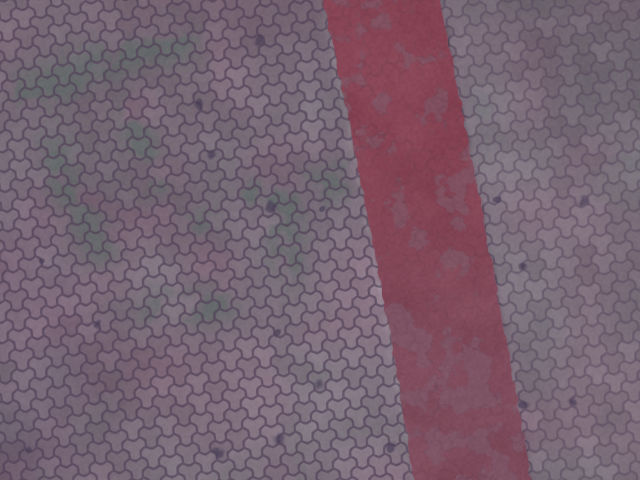
Write a Shadertoy shader that draws this texture.

```glsl
// Weathered three-lobed paving with moss stains, crossed by a worn red painted band.

float hash(vec2 p) {
    vec3 q = fract(vec3(p.xyx) * 0.1031);
    q += dot(q, q.yzx + 33.33);
    return fract((q.x + q.y) * q.z);
}

float noise(vec2 p) {
    vec2 i = floor(p), f = fract(p);
    f = f * f * (3.0 - 2.0 * f);
    return mix(mix(hash(i), hash(i + vec2(1, 0)), f.x),
               mix(hash(i + vec2(0, 1)), hash(i + vec2(1, 1)), f.x), f.y);
}

float fbm(vec2 p) {
    float sum = 0.0, weight = 0.5;
    for (int i = 0; i < 4; i++) {
        sum += weight * noise(p);
        p = mat2(1.6, 1.2, -1.2, 1.6) * p + 7.3;
        weight *= 0.5;
    }
    return sum / 0.9375;
}

vec2 rotate(vec2 p, float angle) {
    float c = cos(angle), s = sin(angle);
    return vec2(c * p.x + s * p.y, c * p.y - s * p.x);
}

// Radius reduced along three lobes, so that tiles bulge into their neighbours.
float lobedRadius(vec2 d, float lobe) {
    float r = max(length(d), 0.001);
    float cos3 = (d.x * d.x * d.x - 3.0 * d.x * d.y * d.y) / (r * r * r);
    return r - lobe * cos3;
}

// x: gap to the nearest joint, y: random tone of the tile.
vec2 pavers(vec2 p, float lobe) {
    float row = floor(p.y / 0.866 + 0.5);
    vec2 base = vec2(floor(p.x - 0.5 * row + 0.5), row);
    float nearest = 9.0, second = 9.0, tone = 0.0;
    for (int j = -1; j <= 1; j++)
    for (int i = -1; i <= 1; i++) {
        vec2 id = base + vec2(i, j);
        vec2 center = vec2(id.x + 0.5 * id.y, 0.866 * id.y);
        float d = lobedRadius(p - center, lobe);
        if (d < nearest) {
            second = nearest;
            nearest = d;
            tone = hash(id + 80.0);
        } else second = min(second, d);
    }
    return vec2(second - nearest, tone);
}

float streak(vec2 p, vec2 a, vec2 b, float width) {
    vec2 ab = b - a;
    float t = clamp(dot(p - a, ab) / dot(ab, ab), 0.0, 1.0);
    float d = length(p - a - ab * t) / width;
    return exp(-d * d);
}

// Soft dark blots, one candidate in each cell of a jittered grid.
float blots(vec2 p, float density) {
    vec2 id = floor(p), f = fract(p);
    vec2 center = 0.25 + 0.5 * vec2(hash(id + 3.1), hash(id + 17.7));
    float radius = mix(0.06, 0.14, hash(id + 41.0));
    float d = length(f - center) + 0.07 * (noise(p * 12.0) - 0.5);
    return step(hash(id + 9.0), density) * (1.0 - smoothstep(radius * 0.3, radius, d));
}

float mossMask(vec2 p) {
    float m = streak(p, vec2(0.05, 0.81), vec2(0.37, 0.92), 0.050);
    m += streak(p, vec2(0.42, 0.54), vec2(0.73, 0.63), 0.042);
    m += streak(p, vec2(0.55, 0.59), vec2(0.61, 0.46), 0.045);
    m += streak(p, vec2(0.34, 0.35), vec2(0.46, 0.37), 0.045);
    m += streak(p, vec2(0.11, 0.67), vec2(0.21, 0.48), 0.045);
    m += streak(p, vec2(0.27, 0.77), vec2(0.32, 0.62), 0.035);
    return min(m, 1.0) * smoothstep(0.38, 0.62, fbm(p * 17.0));
}

vec3 pavement(vec2 p, vec2 tile, float joint, float rightSide) {
    vec3 col = mix(vec3(0.482, 0.418, 0.472), vec3(0.472, 0.418, 0.467), rightSide);
    col += 0.10 * (fbm(p * 5.0) - 0.5) + 0.045 * (tile.y - 0.5);
    col += vec3(0.03, -0.02, 0.0) * (noise(p * 9.0 + 20.0) - 0.5);
    // Pale light beside the band, dimmer far corners.
    col += 0.035 * streak(p, vec2(0.72, 0.15), vec2(1.12, 0.55), 0.26);
    col -= vec3(0.025, 0.025, 0.015) * streak(p, vec2(0.0), vec2(0.0, 0.4), 0.2);
    col -= vec3(0.03, 0.02, 0.025) * streak(p, vec2(1.1, 1.0), vec2(1.33, 0.9), 0.2);
    float moss = mossMask(p) + 0.25 * smoothstep(0.56, 0.75, fbm(p * 8.0 + 31.0));
    col = mix(col, vec3(0.37, 0.415, 0.405), 0.72 * min(moss, 1.0));
    col = mix(col, vec3(0.32, 0.255, 0.345), joint * mix(0.68, 0.42, rightSide));
    return mix(col, vec3(0.27, 0.23, 0.33), 0.65 * blots(p * 8.0, 0.22));
}

vec3 paintedBand(vec2 p, float joint) {
    vec3 col = mix(vec3(0.495, 0.295, 0.360), vec3(0.525, 0.265, 0.330), smoothstep(0.1, 0.75, p.y));
    col += 0.06 * (fbm(p * 14.0) - 0.5);
    float flakes = fbm(p * 24.0 + 5.0) + 0.13 * streak(p, vec2(0.98, 0.12), vec2(0.83, 0.38), 0.09)
                 + 0.08 * streak(p, vec2(0.82, 0.92), vec2(0.95, 0.68), 0.05);
    float worn = smoothstep(0.60, 0.68, flakes);
    float rim = 1.0 - smoothstep(0.0, 0.02, abs(flakes - 0.64));
    col = mix(col, vec3(0.49, 0.36, 0.42), 0.55 * worn);
    col = mix(col, vec3(0.34, 0.23, 0.30), 0.28 * rim * noise(p * 45.0));
    return mix(col, vec3(0.38, 0.23, 0.30), joint * 0.22 * noise(p * 22.0));
}

void mainImage(out vec4 fragColor, in vec2 fragCoord) {
    vec2 p = fragCoord / iResolution.y;
    float bow = p.y * (1.0 - p.y), ragged = 0.007 * (noise(p * 65.0) - 0.5);
    float left = p.x - mix(0.863, 0.672, p.y) - 0.035 * bow + ragged;
    float right = p.x - mix(1.106, 0.915, p.y) - 0.022 * bow + ragged;
    float soft = max(0.0015, 0.8 / iResolution.y);
    float band = smoothstep(-soft, soft, left) * (1.0 - smoothstep(-soft, soft, right));

    vec2 wobble = 0.005 * vec2(noise(p * 12.0), noise(p * 12.0 + 50.0));
    vec2 tile = pavers(rotate(p + wobble, 0.62) * 24.0, 0.14);
    float joint = 1.0 - smoothstep(0.04, 0.23, tile.x);

    vec3 col = pavement(p, tile, joint, smoothstep(-0.05, 0.05, right));
    float fringe = exp(-abs(left + 0.006) * 180.0) * noise(p * 40.0);
    col += vec3(0.06, 0.08, 0.06) * fringe;
    col -= 0.08 * exp(-abs(right - 0.002) * 300.0) * noise(p * 30.0);
    col = mix(col, paintedBand(p, joint), band);
    col += 0.025 * (noise(p * 190.0) - 0.5);
    fragColor = vec4(col, 1.0);
}
```
